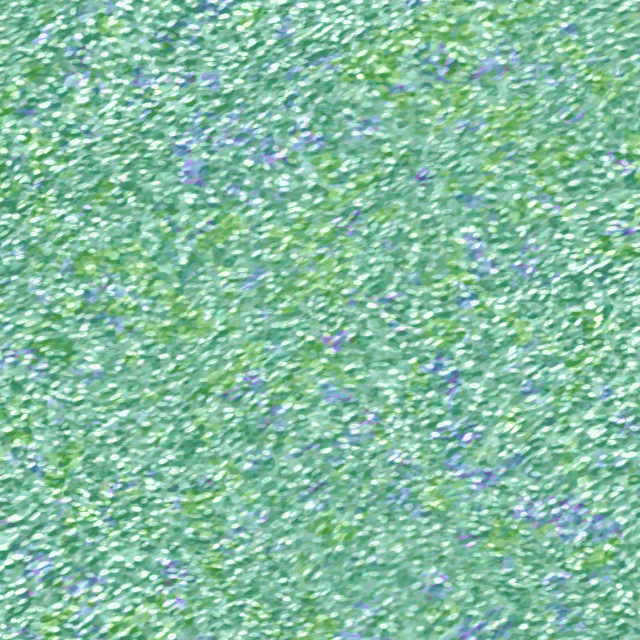
A Shadertoy shader for this texture:

```glsl
#define FLECK_GRID vec2(56.0, 92.0)
#define GRAIN_GRID vec2(74.0, 118.0)
#define TINT_GRID vec2(24.0, 30.0)
#define FLECK_SHARE 0.62
#define FLECK_LIGHT 0.62
#define SHADOW_DEPTH 0.24
#define GRAIN_CONTRAST 0.72
#define BASE_TONE 0.44

vec3 hash3(vec2 cell) {
    vec3 q = fract(cell.xyx * vec3(0.1031, 0.1030, 0.0973));
    q += dot(q, q.yxz + 33.33);
    return fract((q.xxy + q.yzz) * q.zyx);
}

// Soft cellular mosaic: three independent random values per cell
vec3 mosaic(vec2 p, float sharpness) {
    vec2 cell = floor(p);
    vec3 sum = vec3(0.0);
    float total = 0.0;
    for (int y = -1; y <= 1; y++)
    for (int x = -1; x <= 1; x++) {
        vec2 id = cell + vec2(x, y);
        vec2 d = p - id - hash3(id + 17.0).xy;
        float weight = exp(-sharpness * dot(d, d)) + 1e-6;
        sum += weight * hash3(id + 71.0);
        total += weight;
    }
    return sum / total;
}

// Slanted soft-edged flecks, each with its own size and brightness
float flecks(vec2 p) {
    vec2 cell = floor(p);
    float light = 0.0;
    for (int y = -1; y <= 1; y++)
    for (int x = -1; x <= 1; x++) {
        vec2 id = cell + vec2(x, y);
        vec3 place = hash3(id + 131.0);
        vec3 look = hash3(id + 211.0);
        vec2 d = p - id - place.xy;
        d.y -= mix(-0.25, 0.95, place.z) * d.x;
        vec2 radius = mix(vec2(0.36, 0.28), vec2(0.60, 0.46), look.yx);
        float shape = 1.0 - smoothstep(0.5, 1.2, length(d / radius));
        float present = step(look.z, FLECK_SHARE);
        light = max(light, shape * present * mix(0.4, 1.0, look.x));
    }
    return light;
}

// Dark green through mint to near white
vec3 mintRamp(float tone) {
    vec3 color = mix(vec3(0.23, 0.54, 0.41), vec3(0.37, 0.65, 0.52), smoothstep(0.0, 0.28, tone));
    color = mix(color, vec3(0.53, 0.76, 0.66), smoothstep(0.25, 0.56, tone));
    color = mix(color, vec3(0.66, 0.89, 0.78), smoothstep(0.54, 0.80, tone));
    return mix(color, vec3(0.91, 0.98, 0.94), smoothstep(0.78, 1.08, tone));
}

void mainImage(out vec4 fragColor, in vec2 fragCoord) {
    vec2 uv = fragCoord / iResolution.y;

    // Gentle waves bend the rows of grains
    vec2 bent = uv;
    bent.y += 0.006 * sin(13.0 * uv.x + 5.0 * sin(4.0 * uv.y));
    bent.x += 0.006 * sin(17.0 * uv.y + 3.0 * sin(6.0 * uv.x));
    vec2 slanted = bent - vec2(0.0, 0.22 * bent.x);

    vec3 grain = mosaic(slanted * GRAIN_GRID, 7.0);
    vec3 fine = mosaic(slanted * GRAIN_GRID * 1.8 + 40.0, 6.0);
    vec3 tint = mosaic(bent * TINT_GRID + 90.0, 6.0);

    // Bright flecks with a shadow below them
    vec2 fleckPos = bent * FLECK_GRID;
    float light = flecks(fleckPos);
    float shadow = flecks(fleckPos + vec2(-0.15, 0.55)) * (1.0 - light);

    // Broad areas of stronger and weaker sparkle
    float sparkle = 0.95 + 0.13 * sin(5.0 * uv.x + 2.0 * sin(4.0 * uv.y) + 0.6)
                         + 0.07 * sin(9.0 * uv.y - 4.0 * uv.x);
    float relief = GRAIN_CONTRAST * (grain.x - 0.5) + 0.38 * (fine.x - 0.5);
    relief += FLECK_LIGHT * light - SHADOW_DEPTH * shadow;
    float tone = BASE_TONE + sparkle * relief;
    vec3 color = mintRamp(tone);

    // Patches of blue, violet and leaf green, weaker on the highlights
    float blue = smoothstep(0.58, 0.88, 0.6 * tint.x + 0.4 * grain.y);
    float violet = smoothstep(0.76, 0.94, 0.65 * tint.x + 0.35 * fine.y);
    float leaf = smoothstep(0.52, 0.88, 0.6 * tint.y + 0.4 * grain.z) * (1.0 - blue);
    float hold = 1.0 - 0.55 * smoothstep(0.6, 1.0, tone);
    color += hold * blue * vec3(0.02, -0.05, 0.17);
    color += hold * violet * vec3(0.06, -0.16, 0.08);
    color += hold * leaf * vec3(0.03, 0.03, -0.14);
    color += 0.09 * (fine.yzx - 0.5) * vec3(1.0, 0.5, 1.0);

    fragColor = vec4(clamp(color, 0.0, 1.0), 1.0);
}
```
